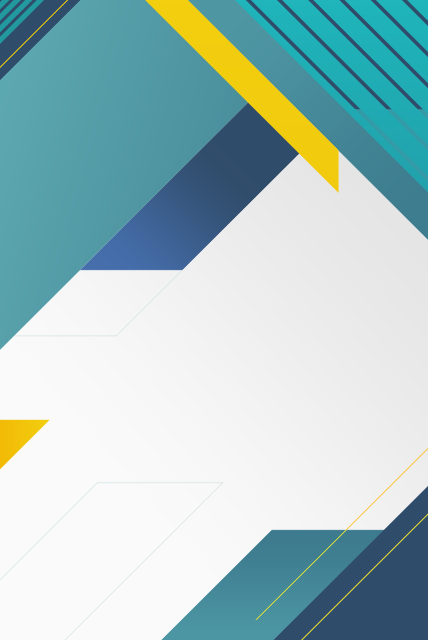
Reproduce this background procedurally as a WebGL 1 fragment shader.

```glsl
precision highp float;
// Diagonal geometric poster background: teal, navy and yellow bands over pale grey.

uniform vec2 u_resolution;

// Antialiased step: 1 where v is above edge
float above(float v, float edge) {
  float blur = 0.8 / u_resolution.x;
  return smoothstep(edge - blur, edge + blur, v);
}

float between(float v, float low, float high) {
  return above(v, low) * (1.0 - above(v, high));
}

// Soft thin line at v = center, dimmed when narrower than a pixel
float hairline(float v, float center, float width) {
  float pixel = 1.0 / u_resolution.x;
  float reach = max(width, 1.4 * pixel);
  return (1.0 - smoothstep(0.0, reach, abs(v - center))) * min(1.0, width / reach + 0.2);
}

void main() {
  // Width is 1, y runs down from the top edge
  vec2 p = vec2(gl_FragCoord.x, u_resolution.y - gl_FragCoord.y) / u_resolution.x;
  p.y *= 1.5 * u_resolution.x / u_resolution.y;
  float rising = p.x + p.y;
  float falling = p.x - p.y;

  vec3 navy = vec3(0.19, 0.30, 0.42);
  vec3 aqua = mix(vec3(0.12, 0.71, 0.73), vec3(0.13, 0.64, 0.68), p.y / 0.4);
  vec3 yellow = vec3(0.95, 0.81, 0.06);

  // Pale ground
  vec3 color = vec3(mix(0.98, 0.895, smoothstep(-0.9, 0.75, falling + 0.15 * p.x)));

  // Faint outlines
  float outline = hairline(p.y, 0.787, 0.002) * between(p.x, 0.035, 0.273);
  outline += hairline(rising, 1.059, 0.003) * between(p.y, 0.633, 0.787);
  outline += hairline(p.y, 1.131, 0.002) * between(p.x, 0.228, 0.521);
  outline += (hairline(rising, 1.359, 0.003) + hairline(rising, 1.652, 0.003)) * above(p.y, 1.131);
  color = mix(color, vec3(0.85, 0.90, 0.90), 0.8 * min(outline, 1.0));

  // Large teal fields on both sides of the yellow band
  vec3 teal = mix(vec3(0.37, 0.67, 0.70), vec3(0.27, 0.53, 0.59),
                  clamp(1.25 * p.x + 0.35 * p.y, 0.0, 1.0));
  float leftField = (1.0 - above(rising, 0.820)) * (1.0 - above(falling, 0.39));
  color = mix(color, teal, leftField);
  vec3 rightTeal = mix(vec3(0.31, 0.59, 0.64), vec3(0.24, 0.49, 0.56), smoothstep(0.5, 1.5, rising));
  color = mix(color, rightTeal, above(falling, 0.438));

  // Blue parallelogram
  vec3 blue = mix(vec3(0.27, 0.43, 0.67), navy, smoothstep(-0.38, 0.17, falling));
  float slab = between(rising, 0.820, 1.059) * (1.0 - above(p.y, 0.633)) * (1.0 - above(falling, 0.39));
  color = mix(color, blue, slab);

  // Yellow band, cut vertically at its lower end
  float band = between(falling, 0.339, 0.439) * (1.0 - above(p.x, 0.791));
  color = mix(color, mix(yellow, vec3(0.94, 0.77, 0.04), p.y), band);

  // Striped upper right corner; stripes fade to teal lower down
  color = mix(color, aqua, above(falling, 0.549));
  float stripeOffset = abs(mod(falling - 0.580 + 0.0365, 0.073) - 0.0365);
  float stripes = (1.0 - above(stripeOffset, 0.006)) * above(falling, 0.560);
  vec3 stripeColor = mix(navy, vec3(0.21, 0.60, 0.65), above(p.y, 0.256));
  color = mix(color, stripeColor, stripes);

  // Upper left corner
  color = mix(color, navy, 1.0 - above(rising, 0.188));
  float cornerOffset = abs(mod(rising, 0.027) - 0.0135);
  float cornerStripes = (1.0 - above(cornerOffset, 0.0085)) * (1.0 - above(rising, 0.108));
  color = mix(color, vec3(0.13, 0.60, 0.62), cornerStripes);
  color = mix(color, yellow, hairline(rising, 0.158, 0.003));

  // Yellow triangle on the left edge
  float triangle = above(p.y, 0.984) * (1.0 - above(rising, 1.100));
  color = mix(color, mix(vec3(0.95, 0.73, 0.02), yellow, p.x / 0.115), triangle);

  // Lower right teal slab and navy corner
  vec3 lowTeal = mix(vec3(0.30, 0.59, 0.64), vec3(0.24, 0.48, 0.56), smoothstep(1.22, 1.5, 2.74 - p.y));
  color = mix(color, lowTeal, above(p.y, 1.242) * above(rising, 1.877));
  color = mix(color, navy, above(rising, 2.139));

  // Yellow accent lines
  vec3 accent = mix(vec3(0.97, 0.78, 0.25), vec3(0.84, 0.87, 0.22), above(p.y, 1.242));
  color = mix(color, accent, hairline(rising, 2.051, 0.003) * above(p.x, 0.598));
  color = mix(color, vec3(0.88, 0.85, 0.20), hairline(rising, 2.205, 0.0035));

  gl_FragColor = vec4(color, 1.0);
}
```
